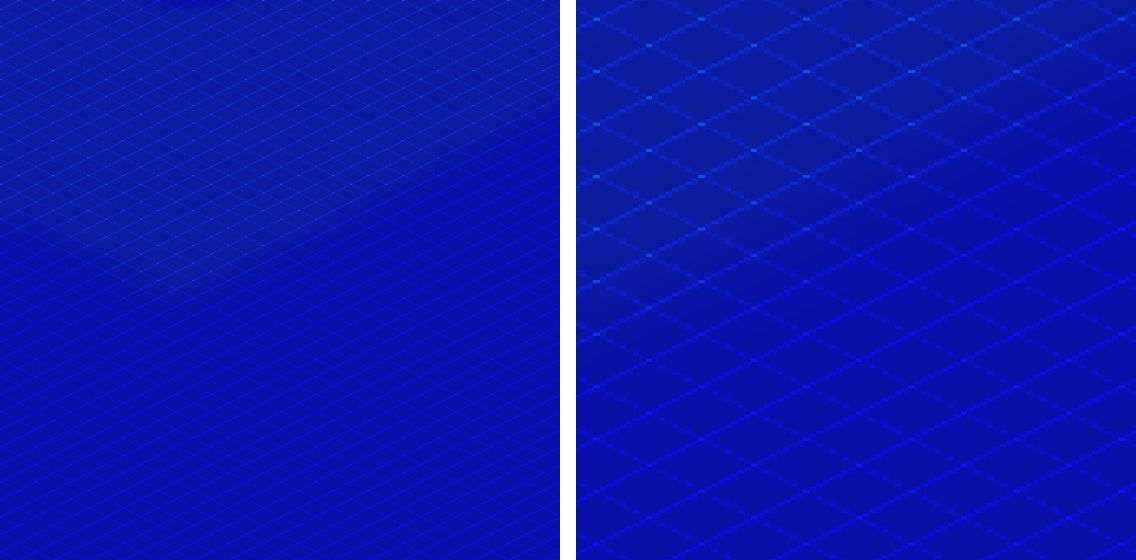
Left: the whole. Right: its middle third, enlarged.
Reproduce this pattern procedurally as a Shadertoy shader.

```glsl
// Deep blue isometric lattice, 16 rhombi across and 32 down, of crisp lines.
// Each line is a fine two-to-one staircase, dashed run by run with thin fringes.
// A soft diagonal tint turns the upper part teal blue.

const vec2 REPEATS = vec2(16.0, 32.0);
const vec2 STEPS_PER_REPEAT = vec2(32.0, 16.0);
const float LINE_SPACING = 16.0;
const float LATTICE_OFFSET = 9.0;
const float TAU = 6.2831853;

float hash(vec2 p) {
    return fract(sin(dot(p, vec2(127.1, 311.7))) * 43758.5453);
}

// Staircase with narrow softened risers
float stairs(float x, float softness) {
    return floor(x) + smoothstep(1.0 - softness, 1.0, fract(x));
}

// Signed distance, in steps, to the nearest line of a family
float lineOffset(float coord) {
    return mod(coord + 0.5 * LINE_SPACING, LINE_SPACING) - 0.5 * LINE_SPACING;
}

// Coverage of a line one step wide
float stroke(float offset, float blur) {
    return clamp((0.5 - abs(offset)) / blur + 0.5, 0.0, 1.0);
}

// Alternating on and off runs of equal length
float dashes(float along, float period) {
    return smoothstep(-0.3, 0.3, sin(TAU * along / period));
}

// Upper tint: a slanted lower border with a dip, and a small gap at the top
float tintMask(vec2 uv) {
    float side = uv.x - 0.31;
    float slope = sqrt(side * side + 0.002);
    float border = 0.44 + (side > 0.0 ? 0.53 : 0.6) * slope;
    border = min(border, 0.59 + 0.6 * max(side, 0.0));
    float mask = smoothstep(-0.055, 0.065, uv.y - border);
    float gap = length((uv - vec2(0.34, 1.0)) / vec2(0.09, 0.022));
    return mask * smoothstep(0.2, 1.3, gap);
}

void mainImage(out vec4 fragColor, in vec2 fragCoord) {
    vec2 uv = fragCoord / iResolution.xy;
    vec2 steps = uv * REPEATS * STEPS_PER_REPEAT;
    float blur = REPEATS.y * STEPS_PER_REPEAT.y / iResolution.y;

    // Coordinates that are constant along rising and falling lines
    float stair = stairs(0.5 * steps.x, min(0.2, 0.3 * blur));
    float row = steps.y - 0.5 + LATTICE_OFFSET;
    float rise = lineOffset(row - stair);
    float fall = lineOffset(row + stair);
    vec2 cell = floor(vec2(row - stair, row + stair) / LINE_SPACING + 0.5);
    float tint = tintMask(uv);

    // Line coverage, run pattern and the broken marks between crossings
    float rising = stroke(rise, blur);
    float falling = stroke(fall, blur);
    float crossing = rising * falling;
    float runs = dashes(steps.x, 4.0);
    float middle = smoothstep(3.0, 6.0, abs(rise));
    float fringe = stroke(rise + 1.0, blur) * (1.0 - runs);
    float marks = stroke(fall - 1.0, blur) * runs * middle;

    // Ground with slight variation between rhombi
    vec3 ground = mix(vec3(0.04, 0.06, 0.655), vec3(0.04, 0.11, 0.615), tint);
    ground.b += 0.012 * (hash(cell) - 0.5) - 0.0012 * rise;

    // Line colours follow the tint
    vec3 strong = mix(vec3(0.04, 0.06, 0.90), vec3(0.04, 0.17, 0.83), tint);
    vec3 faint = mix(vec3(0.04, 0.06, 0.86), vec3(0.04, 0.14, 0.79), tint);
    vec3 edge = mix(vec3(0.04, 0.06, 0.73), vec3(0.04, 0.13, 0.70), tint);
    vec3 spark = mix(vec3(0.05, 0.08, 0.96), vec3(0.05, 0.32, 0.92), tint);

    // Layers: fringes, falling family, rising family, crossings
    vec3 color = mix(ground, edge, max(fringe, marks));
    color = mix(color, mix(edge, faint, runs), falling);
    color = mix(color, mix(faint, strong, runs), rising);
    color = mix(color, spark, crossing);
    fragColor = vec4(color, 1.0);
}
```
